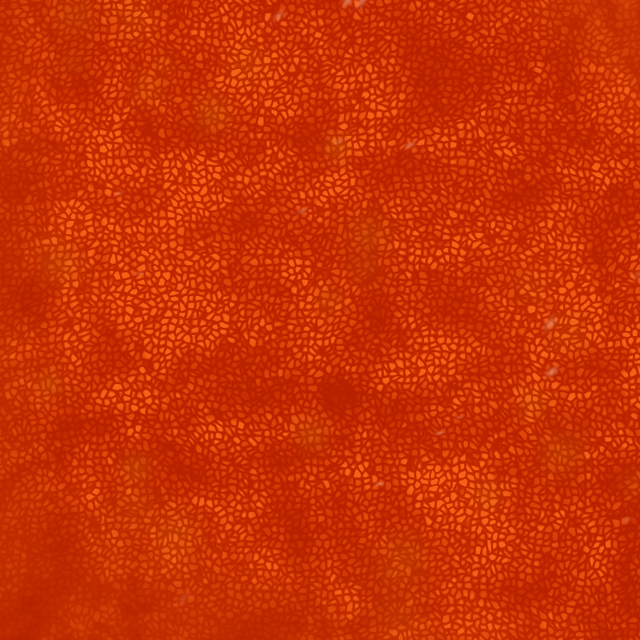
Reproduce this texture procedurally as a Shadertoy shader.

```glsl
const float CELLS = 86.0;        // cells across the canvas
const float JITTER = 0.82;
const float STRETCH = 1.3;       // elongation of each cell
const int OCHRE_SPOTS = 26;
const int PALE_FLECKS = 16;
const vec3 DEEP_RED = vec3(0.72, 0.13, 0.0);
const vec3 RED = vec3(0.78, 0.175, 0.0);
const vec3 ORANGE = vec3(0.85, 0.25, 0.022);
const vec3 BRIGHT_ORANGE = vec3(0.97, 0.38, 0.085);
const vec3 OCHRE = vec3(0.79, 0.33, 0.01);
const vec3 PALE = vec3(0.90, 0.56, 0.42);

vec3 hash3(vec2 p) {
    vec3 q = fract(vec3(p.xyx) * vec3(0.1031, 0.1030, 0.0973));
    q += dot(q, q.yxz + 33.33);
    return fract((q.xxy + q.yzz) * q.zyx);
}

mat2 rotation(float angle) {
    float c = cos(angle), s = sin(angle);
    return mat2(c, s, -s, c);
}

// Layered, warped sines: roughly -1 to 1
float patches(vec2 p) {
    float sum = 0.0, weight = 0.5;
    for (int i = 0; i < 4; i++) {
        p = rotation(1.1) * p + 0.8 * sin(p.yx * 0.7 + float(i) * 2.3);
        sum += weight * sin(p.x) * sin(p.y + 1.7);
        p *= 1.65;
        weight *= 0.72;
    }
    return sum;
}

// x: soft height inside the cell, y: random value of the cell
vec2 skinCells(vec2 p) {
    vec2 base = floor(p);
    float nearest = 9.0, second = 9.0, cellValue = 0.0;
    for (int y = -1; y <= 1; y++) {
        for (int x = -1; x <= 1; x++) {
            vec2 cell = base + vec2(x, y);
            vec3 rnd = hash3(cell + 200.0);
            vec2 offset = cell + 0.5 + JITTER * (rnd.xy - 0.5) - p;
            offset = rotation(rnd.z * 3.14159) * offset;
            float d = length(offset * vec2(STRETCH, 1.0 / STRETCH));
            if (d < nearest) {
                second = nearest;
                nearest = d;
                cellValue = fract(rnd.z * 7.31 + rnd.x);
            } else {
                second = min(second, d);
            }
        }
    }
    return vec2(smoothstep(0.04, 0.62, second - nearest), cellValue);
}

// Sharp in the middle, blurred at the left, lower left and upper right
float focusAt(vec2 uv) {
    float low = smoothstep(0.04, 0.36, uv.y + 0.28 * uv.x);
    float left = smoothstep(-0.12, 0.2, uv.x);
    float corner = 1.0 - smoothstep(1.72, 1.95, uv.x + uv.y);
    return low * left * corner;
}

vec3 toneRamp(float t) {
    vec3 color = mix(DEEP_RED, RED, smoothstep(0.0, 0.35, t));
    color = mix(color, ORANGE, smoothstep(0.3, 0.65, t));
    return mix(color, BRIGHT_ORANGE, smoothstep(0.6, 1.1, t));
}

float ochreSpots(vec2 uv) {
    float mask = 0.0;
    for (int i = 0; i < OCHRE_SPOTS; i++) {
        vec3 rnd = hash3(vec2(float(i) * 3.7, 11.0));
        vec2 d = (uv - rnd.xy) / mix(0.018, 0.036, rnd.z);
        mask = max(mask, exp(-dot(d, d)) * mix(0.35, 0.8, fract(rnd.z * 5.7)));
    }
    return mask;
}

float paleFlecks(vec2 uv) {
    float mask = 0.0;
    for (int i = 0; i < PALE_FLECKS; i++) {
        vec3 rnd = hash3(vec2(float(i) * 5.3, 47.0));
        vec2 d = rotation(-0.9 * rnd.z) * (uv - rnd.xy);
        d /= vec2(0.009, 0.0045) * mix(0.5, 1.2, rnd.z);
        mask = max(mask, exp(-dot(d, d)) * mix(0.2, 0.8, fract(rnd.z * 9.1)));
    }
    return mask;
}

void mainImage(out vec4 fragColor, in vec2 fragCoord) {
    vec2 uv = fragCoord / min(iResolution.x, iResolution.y);
    float focus = focusAt(uv);

    // Cells with gently bent rows
    vec2 bend = 0.008 * sin(uv.yx * vec2(17.0, 13.0) + vec2(0.6, 2.1));
    vec2 cell = skinCells((uv + bend) * CELLS);
    float clusters = patches(uv * 24.0 + 5.0);
    float shade = patches(uv * 7.0 + 2.0);
    float glow = clamp(0.62 + 0.4 * clusters + 0.2 * shade, 0.2, 1.15);
    float height = mix(0.38, cell.x, mix(0.22, 1.0, focus));
    float tone = 0.08 + height * glow * mix(0.9, 1.4, cell.y) + 0.1 * shade + 0.07 * clusters;

    // Colour, spots and flecks
    vec3 color = toneRamp(tone);
    color = mix(color, OCHRE + 0.12 * (height - 0.4), 0.65 * ochreSpots(uv));
    color = mix(color, PALE, paleFlecks(uv));
    color *= mix(0.96, 1.0, focus);
    fragColor = vec4(clamp(color, 0.0, 1.0), 1.0);
}
```
